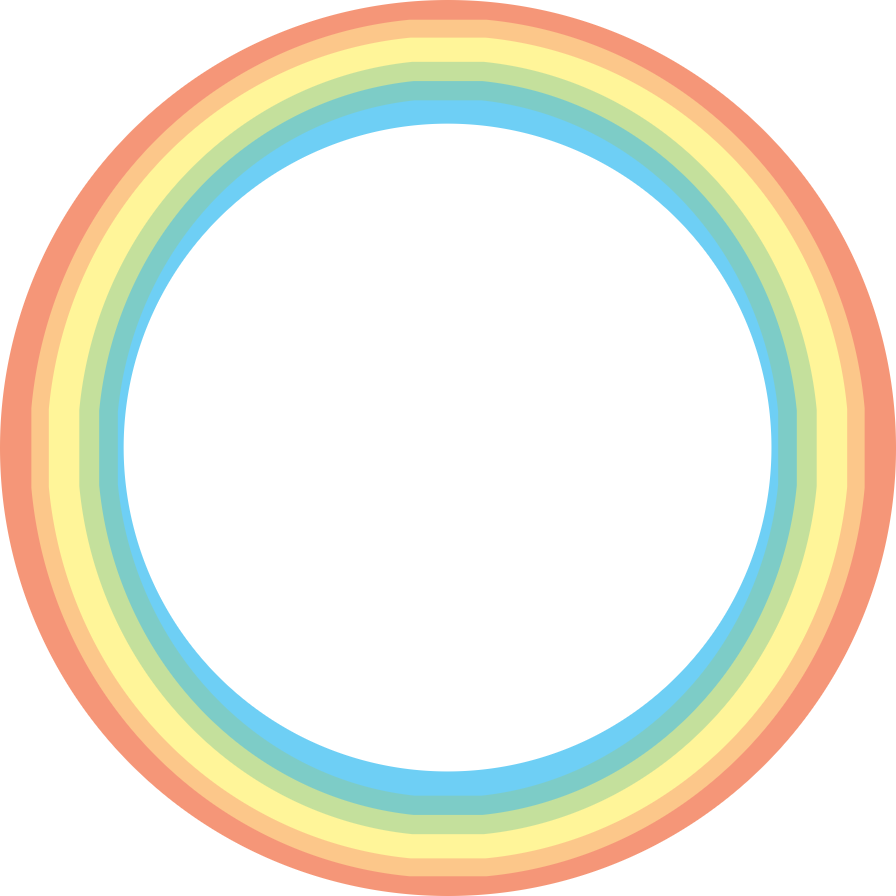
Give the GLSL for this background, as a WebGL 2 fragment shader.

```glsl
#version 300 es
precision highp float;

uniform vec2 u_resolution;
out vec4 outColor;

// Approximate signed distance to an ellipse with the given half axes
float ellipseDistance(vec2 p, vec2 radii) {
    return (length(p / radii) - 1.0) * min(radii.x, radii.y);
}

// Ellipse whose four extremes are trimmed flat by the given amount
float trimmedEllipse(vec2 p, vec2 radii, float trim) {
    vec2 side = abs(p) - radii;
    return max(ellipseDistance(p, radii + trim), max(side.x, side.y));
}

// Smooth coverage of a shape, one pixel wide at its edge
float coverage(float distanceToEdge, float pixel) {
    return clamp(0.5 - distanceToEdge / pixel, 0.0, 1.0);
}

void main() {
    float scale = min(u_resolution.x, u_resolution.y);
    vec2 p = (gl_FragCoord.xy - 0.5 * u_resolution) / scale;
    float pixel = 1.0 / scale;

    // Half axes of each band's outer edge, from outside in
    vec2 bandRadii[6] = vec2[6](
        vec2(0.5), vec2(0.465, 0.478), vec2(0.4455, 0.458),
        vec2(0.4115, 0.431), vec2(0.3893, 0.4095), vec2(0.3685, 0.388));

    vec3 bandColors[6] = vec3[6](
        vec3(0.96, 0.59, 0.47), vec3(0.99, 0.78, 0.54), vec3(1.0, 0.96, 0.60),
        vec3(0.77, 0.88, 0.61), vec3(0.49, 0.80, 0.78), vec3(0.43, 0.81, 0.96));

    // Stack the bands over white, each covering the one before
    vec3 color = vec3(1.0);
    for (int i = 0; i < 6; i++) {
        float trim = i == 0 ? 0.0 : 0.002;
        float edge = trimmedEllipse(p, bandRadii[i], trim);
        color = mix(color, bandColors[i], coverage(edge, pixel));
    }

    // Open white centre
    float hole = length(p - vec2(-0.0005, 0.0005)) - 0.3615;
    color = mix(color, vec3(1.0), coverage(hole, pixel));

    outColor = vec4(color, 1.0);
}
```
